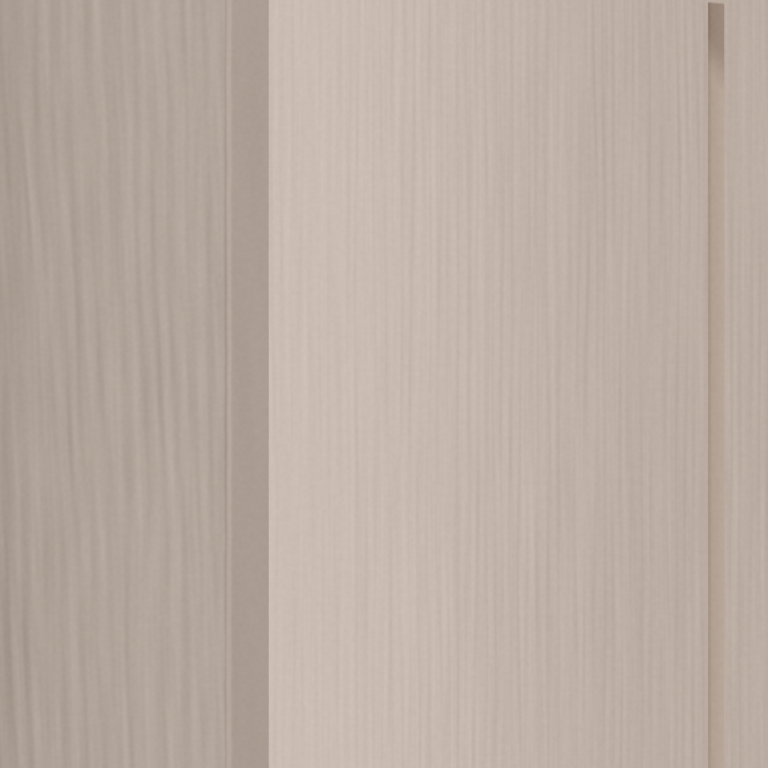
Write a WebGL 1 fragment shader that draws this texture.

```glsl
precision highp float;
uniform vec2 u_resolution;

const vec3 SHADED_WOOD = vec3(0.680, 0.630, 0.588);
const vec3 BEVEL_WOOD = vec3(0.665, 0.612, 0.570);
const vec3 LIT_WOOD = vec3(0.792, 0.738, 0.702);
const vec3 DIM_WOOD = vec3(0.735, 0.678, 0.638);
const vec3 GROOVE_TAN = vec3(0.700, 0.635, 0.578);
const vec3 GROOVE_BROWN = vec3(0.560, 0.485, 0.435);

// Board edges across the canvas
const float SEAM = 0.297;
const float BEVEL_END = 0.350;
const float GROOVE_START = 0.922;
const float GROOVE_END = 0.943;

vec2 gradientAt(vec2 cell) {
  vec3 q = fract(cell.xyx * vec3(0.1031, 0.1030, 0.0973));
  q += dot(q, q.yzx + 33.33);
  float angle = 6.2832 * fract((q.x + q.y) * q.z);
  return vec2(cos(angle), sin(angle));
}

float gradientNoise(vec2 p) {
  vec2 i = floor(p);
  vec2 f = fract(p);
  vec2 u = f * f * f * (f * (f * 6.0 - 15.0) + 10.0);
  float a = dot(gradientAt(i), f);
  float b = dot(gradientAt(i + vec2(1.0, 0.0)), f - vec2(1.0, 0.0));
  float c = dot(gradientAt(i + vec2(0.0, 1.0)), f - vec2(0.0, 1.0));
  float d = dot(gradientAt(i + 1.0), f - 1.0);
  return mix(mix(a, b, u.x), mix(c, d, u.x), u.y);
}

// Dark growth lines, 0 to 1, with uneven spacing and strength
float grainLines(vec2 p, float count, float seed) {
  float drift = gradientNoise(vec2(p.x * count * 0.3, p.y * 2.0) + seed);
  float phase = p.x * count + 0.8 * drift;
  float wave = 0.5 + 0.5 * cos(6.2832 * phase);
  float strength = 0.55 + 0.8 * gradientNoise(vec2(p.x * count * 0.7, p.y * 3.0) + seed + 17.0);
  return wave * wave * clamp(strength, 0.0, 1.0);
}

// Soft streaks running along the board
float streaks(vec2 p, float count, float stretch, float seed) {
  return gradientNoise(vec2(p.x * count, p.y * stretch) + seed);
}

float stepEdge(float edge, float x, float blur) {
  return smoothstep(edge - blur, edge + blur, x);
}

float band(float center, float halfWidth, float x) {
  float d = (x - center) / halfWidth;
  return exp(-d * d);
}

vec3 shadedBoard(vec2 p) {
  float lean = (p.y - 0.5) * 0.045 * (1.0 - 1.8 * p.x);
  vec2 q = vec2(p.x + lean + 0.004 * gradientNoise(p * vec2(5.0, 4.0)), p.y);
  float tone = -0.038 * grainLines(q, 44.0, 3.0);
  tone += 0.026 * streaks(q, 75.0, 2.5, 41.0);
  tone += 0.022 * streaks(q, 150.0, 9.0, 9.0);
  tone += 0.02 * smoothstep(0.0, 0.24, p.x) - 0.022 * (1.0 - smoothstep(0.0, 0.05, p.x));
  return SHADED_WOOD + tone + 0.006;
}

vec3 bevelStrip(vec2 p) {
  float tone = 0.012 * streaks(p + vec2(0.03 * p.y, 0.0), 45.0, 3.0, 23.0);
  return BEVEL_WOOD + tone + 0.012 * (p.y - 0.5);
}

vec3 litBoard(vec2 p, float seed) {
  vec2 q = vec2(p.x + 0.0015 * gradientNoise(p * vec2(8.0, 3.0) + seed), p.y);
  float shade = smoothstep(0.38, 0.93, p.x);
  float contrast = mix(0.75, 1.1, smoothstep(0.36, 0.65, p.x));
  float tone = -0.022 * grainLines(q, 84.0, seed);
  tone += 0.020 * streaks(q, 130.0, 2.0, seed + 5.0);
  tone += 0.016 * streaks(q, 210.0, 7.0, seed + 29.0);
  return mix(LIT_WOOD, DIM_WOOD, shade) + contrast * tone + 0.004;
}

vec3 groove(vec2 p) {
  float across = (p.x - GROOVE_START) / (GROOVE_END - GROOVE_START);
  float shadow = smoothstep(0.90, 0.97, p.y + 0.03 * across);
  vec3 color = mix(GROOVE_TAN, GROOVE_BROWN, 0.75 * shadow);
  color -= 0.065 * band(0.0, 0.18, across);
  color += 0.018 * smoothstep(0.3, 1.0, across);
  // Pale chip closing the top of the groove
  return mix(color, DIM_WOOD, smoothstep(0.995, 0.999, p.y + 0.002 * across));
}

void main() {
  vec2 p = gl_FragCoord.xy / u_resolution;
  float blur = max(0.0012, 0.8 / u_resolution.x);
  float seam = SEAM + 0.0008 * gradientNoise(vec2(3.0, p.y * 25.0));

  // Boards from left to right
  vec3 color = mix(shadedBoard(p), bevelStrip(p), stepEdge(seam, p.x, blur));
  color = mix(color, litBoard(p, 11.0), stepEdge(BEVEL_END, p.x, blur));
  color = mix(color, groove(p), stepEdge(GROOVE_START, p.x, blur));
  color = mix(color, litBoard(p, 67.0), stepEdge(GROOVE_END, p.x, blur));

  // Seam highlight and the shadow beside it
  color += 0.050 * band(seam + 0.002, 0.0028, p.x);
  color -= 0.045 * band(seam - 0.003, 0.0022, p.x);

  // Fine painted surface
  color += 0.011 * gradientNoise(p * 190.0) + 0.008 * gradientNoise(p * 90.0 + 7.0);
  gl_FragColor = vec4(clamp(color, 0.0, 1.0), 1.0);
}
```
